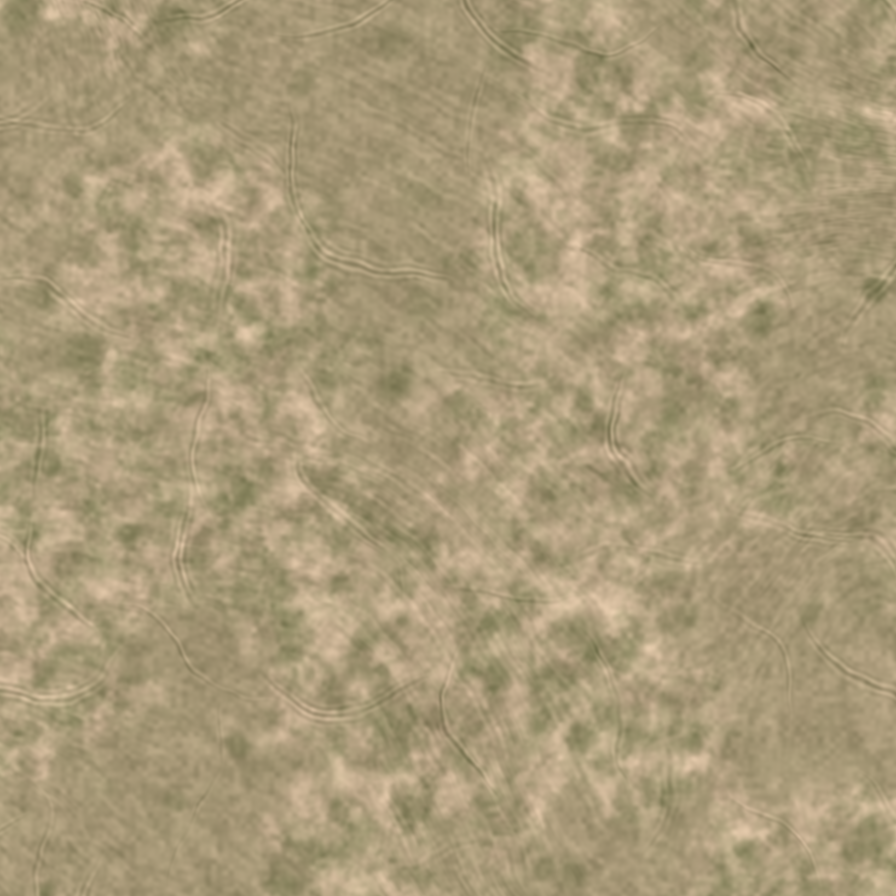
Give the GLSL for this texture, as a WebGL 1 fragment shader.

```glsl
precision highp float;
// Soft stained tissue: smooth tan patches among fine cream and green mottling,
// scattered with blurry green nuclei in pale halos and thin wavy fibres.
// Layered value noise sets the tone; jittered grids place nuclei and fibres.
uniform vec2 u_resolution;

#define BASE_COLOR vec3(0.668, 0.608, 0.478)
#define TONE_AXIS vec3(1.0, 0.87, 0.85)
#define GREEN_SHIFT vec3(-0.034, -0.004, -0.024)
#define PATCH_SCALE 4.5
#define MOTTLE_SCALE 40.0
#define MOTTLE_TONE 0.34
#define GRAIN_TONE 0.075
#define NUCLEUS_CELLS 8.0
#define NUCLEUS_TONE 0.10
#define HALO_TONE 0.05
#define FIBRE_CELLS 6.5
#define FIBRE_TONE 0.085

vec2 hash2(vec2 p) {
  vec3 q = fract(p.xyx * vec3(0.1031, 0.1030, 0.0973));
  q += dot(q, q.yzx + 33.33);
  return fract((q.xx + q.yz) * q.zy);
}

float noise(vec2 p) {
  vec2 i = floor(p), f = fract(p);
  f = f * f * (3.0 - 2.0 * f);
  vec2 e = vec2(0.0, 1.0);
  return mix(mix(hash2(i).x, hash2(i + e.yx).x, f.x),
             mix(hash2(i + e.xy).x, hash2(i + e.yy).x, f.x), f.y);
}

// Three octaves, each turned to hide the lattice; centred on zero.
float fbm(vec2 p) {
  float sum = 0.0, weight = 0.52;
  for (int i = 0; i < 3; i++) {
    sum += weight * (noise(p) - 0.5);
    p = mat2(1.6, 1.2, -1.2, 1.6) * p + 17.3;
    weight *= 0.6;
  }
  return sum;
}

vec2 rotate(vec2 p, float angle) {
  float c = cos(angle), s = sin(angle);
  return vec2(c * p.x + s * p.y, c * p.y - s * p.x);
}

// x: core darkness, y: surrounding pale halo.
vec2 nuclei(vec2 uv) {
  vec2 cell = floor(uv * NUCLEUS_CELLS), result = vec2(0.0);
  for (int j = -1; j <= 1; j++)
  for (int i = -1; i <= 1; i++) {
    vec2 id = cell + vec2(float(i), float(j));
    vec2 shape = hash2(id + 41.0), kind = hash2(id + 83.0);
    vec2 center = (id + 0.1 + 0.8 * hash2(id + 7.0)) / NUCLEUS_CELLS;
    vec2 p = rotate(uv - center, shape.x * 6.283);
    p.y *= 1.0 + 0.5 * shape.y;
    float r = length(p) / mix(0.018, 0.033, kind.x);
    float strength = step(0.2, kind.y) * mix(0.35, 1.0, fract(kind.y * 7.0));
    float core = 1.0 - smoothstep(0.35, 1.1, r);
    float halo = smoothstep(0.6, 1.15, r) * (1.0 - smoothstep(1.15, 1.9, r));
    result = max(result, strength * vec2(core, halo));
  }
  return result;
}

// Signed relief of tapered wavy strands, mostly falling to the right.
float fibres(vec2 uv) {
  vec2 cell = floor(uv * FIBRE_CELLS);
  float relief = 0.0;
  for (int j = -1; j <= 1; j++)
  for (int i = -1; i <= 1; i++) {
    vec2 id = cell + vec2(float(i), float(j));
    vec2 turn = hash2(id + 23.0), wave = hash2(id + 61.0), kind = hash2(id + 97.0);
    vec2 center = (id + 0.2 + 0.6 * hash2(id + 131.0)) / FIBRE_CELLS;
    vec2 p = rotate(uv - center, -0.7 + 2.2 * (turn.x - 0.5));
    float k = mix(16.0, 34.0, wave.x), amp = mix(0.3, 0.75, wave.y) / k;
    float phase = k * p.x + 6.283 * turn.y;
    float slope = amp * k * cos(phase);
    float d = (p.y - amp * sin(phase)) / sqrt(1.0 + slope * slope);
    float along = abs(p.x) / mix(0.06, 0.13, kind.x);
    float taper = 1.0 - smoothstep(0.3, 1.0, along);
    float width = mix(0.004, 0.011, kind.y) * (0.5 + 0.5 * taper);
    float bundle = exp(-d * d / (width * width));
    float spacing = 720.0 + 2000.0 * p.x * (kind.x - 0.5);
    relief -= taper * bundle * cos(d * spacing + 2.5 * wave.x) * mix(0.4, 1.0, turn.y);
  }
  return relief;
}

void main() {
  vec2 uv = gl_FragCoord.xy / u_resolution.y;
  vec2 warp = vec2(fbm(uv * 14.0 + 3.0), fbm(uv * 14.0 + 57.0));
  vec2 nucleus = nuclei(uv + warp * 0.022);

  // Smooth patches and the finely mottled tissue between them.
  float mottled = smoothstep(-0.1, 0.04, fbm(uv * PATCH_SCALE + warp * 0.5 + 11.0));
  float mottle = fbm(uv * MOTTLE_SCALE + warp * 0.5 + 29.0) + 0.22 * fbm(uv * 15.0 + 5.0);
  mottle *= 1.0 - 0.5 * nucleus.x;
  float green = fbm(uv * 27.0 + 71.0) * 4.0;
  float tone = mix(-0.022, 0.012, mottled);
  tone += MOTTLE_TONE * mottle * mix(0.36, 1.0, mottled);

  // Fine grain and faint slanting striations.
  tone += GRAIN_TONE * (noise(uv * 155.0) - 0.5);
  vec2 strand = rotate(uv + warp * 0.02, -0.5 + 0.8 * (noise(uv * 3.0) - 0.5));
  tone += GRAIN_TONE * (noise(strand * vec2(55.0, 170.0)) - 0.5);

  // Nuclei in broken halos, then fibres fading in and out along their length.
  tone -= NUCLEUS_TONE * nucleus.x;
  tone += HALO_TONE * nucleus.y * clamp(0.6 + 3.0 * mottle, 0.0, 1.0) * mix(0.4, 1.0, mottled);
  tone += FIBRE_TONE * fibres(uv + warp * 0.02) * clamp(0.8 + 2.0 * warp.x, 0.0, 1.0);

  float tint = green * mix(0.15, 0.5, mottled) - 1.8 * mottle * mottled + 0.7 * nucleus.x;
  vec3 color = BASE_COLOR + TONE_AXIS * tone + GREEN_SHIFT * clamp(tint, -0.6, 1.0);
  gl_FragColor = vec4(color, 1.0);
}
```
